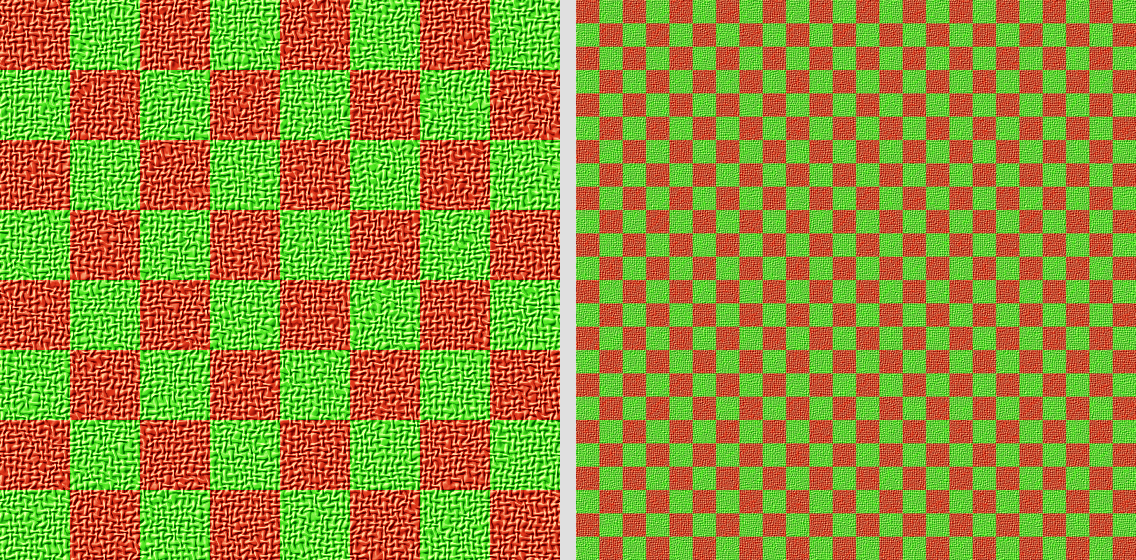
Left, the tile; right, the same tile 3 across and 3 down.
A WebGL 1 fragment shader for this pattern:

```glsl
precision highp float;
// Red and green checkerboard, eight squares each way, on embossed woven cloth.
// Two sets of crossing threads form a height field, bent by wrapping noise;
// its slope toward a light at the upper left selects dark, base or pale tones.

uniform vec2 u_resolution;

const float PI = 3.14159;
const float SQUARES = 8.0;
const float THREADS = 88.0; // even, so that over and under wrap

float hash(vec2 p) {
  return fract(sin(dot(p, vec2(127.1, 311.7))) * 43758.5);
}

// Value noise in -1..1 that repeats after a whole number of cells
float wrapNoise(vec2 uv, float period, float seed) {
  vec2 p = uv * period;
  vec2 cell = floor(p);
  vec2 t = fract(p);
  t = t * t * (3.0 - 2.0 * t);
  vec2 lo = mod(cell, period) + seed;
  vec2 hi = mod(cell + 1.0, period) + seed;
  float bottom = mix(hash(lo), hash(vec2(hi.x, lo.y)), t.x);
  float top = mix(hash(vec2(lo.x, hi.y)), hash(hi), t.x);
  return 2.0 * mix(bottom, top, t.y) - 1.0;
}

// Rounded cross-section of a thread centred in its unit cell
float ridge(float x, float halfWidth) {
  return 1.0 - smoothstep(0.06, halfWidth, abs(fract(x) - 0.5));
}

// Height of the plain weave, with uneven threads and fine grain
float clothHeight(vec2 uv) {
  vec2 bend = vec2(wrapNoise(uv, 72.0, 3.0), wrapNoise(uv, 72.0, 17.0));
  vec2 sway = vec2(wrapNoise(uv, 24.0, 29.0), wrapNoise(uv, 24.0, 41.0));
  vec2 p = uv * THREADS + 0.38 * bend + 0.35 * sway;
  float uneven = wrapNoise(uv, 88.0, 53.0);
  float lift = sin(PI * p.x) * sin(PI * p.y) * (0.42 + 0.3 * uneven);
  float upright = ridge(p.x, 0.46) + lift;
  float level = ridge(p.y, 0.46) - lift;
  float grain = wrapNoise(uv, 176.0, 67.0);
  return max(upright, level) + 0.16 * grain;
}

// Positive on slopes that face the light
float emboss(vec2 uv, vec2 toLight) {
  return clothHeight(uv - toLight) - clothHeight(uv + toLight);
}

// 1 on squares of even parity, 0 on odd ones, with smoothed edges
float checker(vec2 uv, float pixel) {
  vec2 wave = sin(PI * SQUARES * uv) / (PI * SQUARES * pixel);
  vec2 side = clamp(wave * 2.0, -1.0, 1.0);
  return 0.5 + 0.5 * side.x * side.y;
}

// Tone ramp that overshoots a little for deep shadows and bright glints
vec3 shade(vec3 dark, vec3 base, vec3 pale, float slope) {
  float shadow = clamp((-slope - 0.08) * 2.0, 0.0, 1.4);
  float glint = clamp((slope - 0.08) * 2.0, 0.0, 1.4);
  return base + (dark - base) * shadow + (pale - base) * glint;
}

void main() {
  vec2 uv = gl_FragCoord.xy / u_resolution;
  float pixel = 1.0 / min(u_resolution.x, u_resolution.y);
  float slope = emboss(uv, vec2(-0.0012, 0.0012));

  vec3 red = shade(vec3(0.48, 0.02, 0.01), vec3(0.87, 0.21, 0.10),
                   vec3(0.98, 0.65, 0.47), slope);
  vec3 green = shade(vec3(0.04, 0.52, 0.02), vec3(0.31, 0.90, 0.13),
                     vec3(0.75, 0.99, 0.50), slope);

  vec3 color = mix(red, green, checker(uv, pixel));
  gl_FragColor = vec4(clamp(color, 0.0, 1.0), 1.0);
}
```
